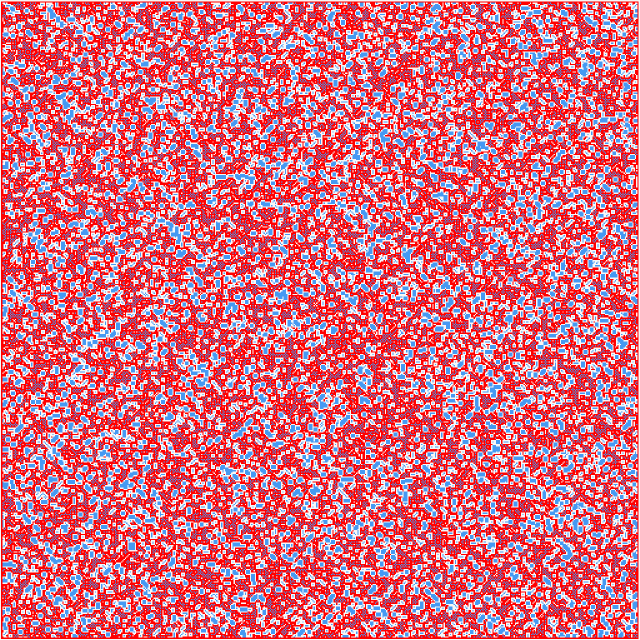
Reproduce this texture procedurally as a Shadertoy shader.

```glsl
#define CELLS 512.0       // square cells across the canvas
#define SPACING 4.0       // cells between neighbouring seeds
#define DOT_SHARE 0.55    // seeds that are bare white dots
#define RING_SHARE 0.87   // up to here: thin cores, above: thick cores
#define STRETCH 3.5       // longest growth of a seed, in cells
#define RED vec3(1.0, 0.0, 0.0)
#define BLUE vec3(0.27, 0.60, 0.95)
#define WHITE vec3(0.97)

vec4 hash4(vec2 p) {
    vec4 q = fract(p.xyxy * vec4(0.1031, 0.1030, 0.0973, 0.1099));
    q += dot(q, q.wzxy + 33.33);
    return fract((q.xxyz + q.yzzw) * q.zywx);
}

// One of four growth directions: level, upright or either diagonal
vec2 growthAxis(float pick) {
    float k = floor(pick * 4.0);
    return k < 1.0 ? vec2(1, 0) : k < 2.0 ? vec2(0, 1) : k < 3.0 ? vec2(1, 1) : vec2(1, -1);
}

// Octagonal distance in cells
float octagon(vec2 p) {
    p = abs(p);
    return max(p.x, p.y) + 0.5 * min(p.x, p.y);
}

// Cellular distance to the nearest seed; negative inside its core
float seedDistance(vec2 cell) {
    vec2 home = floor(cell / SPACING);
    float nearest = 100.0;
    for (int j = -2; j <= 2; j++)
    for (int i = -2; i <= 2; i++) {
        vec2 site = home + vec2(i, j);
        vec4 shape = hash4(site + 17.0);
        vec2 jitter = floor(hash4(site + 211.0).xy * SPACING);
        vec2 axis = growthAxis(shape.x);
        vec2 offset = cell - site * SPACING - jitter;
        float growth = floor(shape.y * shape.y * STRETCH);
        float along = floor(dot(offset, axis) / dot(axis, axis) + 0.5);
        offset -= axis * clamp(along, 0.0, growth);
        float radius = step(DOT_SHARE, shape.z) + step(RING_SHARE, shape.z);
        nearest = min(nearest, octagon(offset) - radius);
    }
    return nearest;
}

vec3 cellColor(vec2 cell) {
    // Thin frame
    vec2 margin = min(cell, CELLS - 1.0 - cell);
    float edge = min(margin.x, margin.y);
    if (edge < 1.0) return WHITE;
    if (edge < 2.0) return RED;

    // Blue core, white rim, red ring, then a checkerboard between them
    float d = seedDistance(cell);
    if (d < 0.0) return BLUE;
    if (d < 1.0) return WHITE;
    if (d < 2.0) return RED;
    return mod(cell.x + cell.y, 2.0) < 0.5 ? RED : BLUE;
}

void mainImage(out vec4 fragColor, in vec2 fragCoord) {
    // Four samples per pixel smooth the cell edges
    vec3 color = vec3(0.0);
    for (int k = 0; k < 4; k++) {
        vec2 shift = vec2(k & 1, k >> 1) * 0.5 - 0.25;
        vec2 uv = (fragCoord + shift) / iResolution.xy;
        color += cellColor(floor(uv * CELLS));
    }
    fragColor = vec4(color * 0.25, 1.0);
}
```
